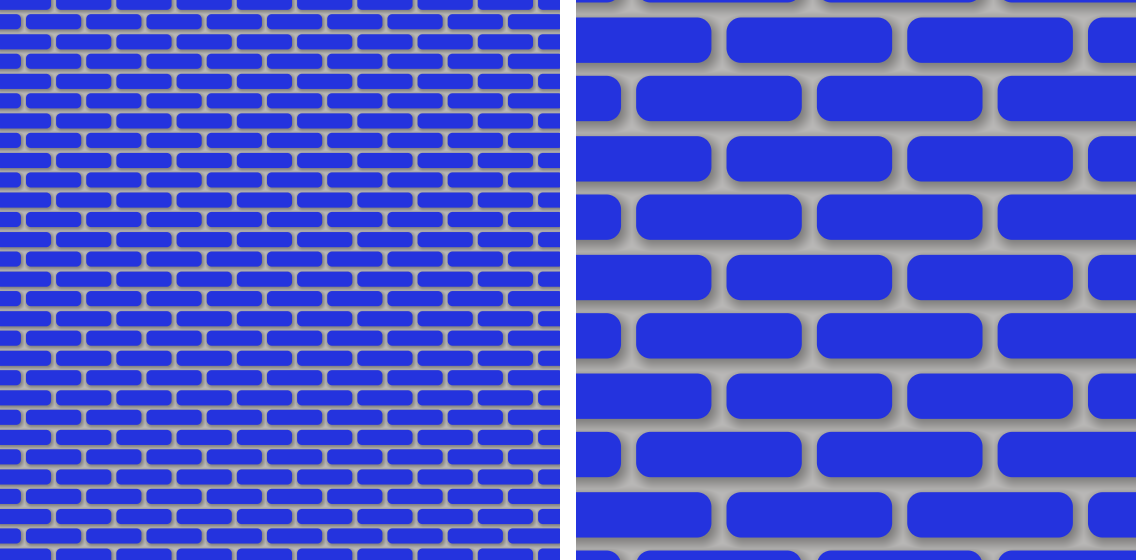
Left, the full canvas; right, a detail of the centre.
Give the GLSL for this pattern, as a WebGL 1 fragment shader.

```glsl
precision highp float;

uniform vec2 u_resolution;

const vec2 PITCH = vec2(0.10758, 0.03532);
const vec2 FIRST_CENTER = vec2(0.0419, 0.0070);
const vec2 BRICK_HALF = vec2(0.0493, 0.0135);
const float CORNER_RADIUS = 0.0087;
const float ODD_ROW_LIFT = 0.0006;

const vec2 SHADOW_OFFSET = vec2(0.0020, -0.0026);
const float SHADOW_INNER = -0.0052;
const float SHADOW_OUTER = 0.0078;
const float SHADOW_DEPTH = 0.24;

const vec3 BRICK_COLOR = vec3(0.14, 0.20, 0.87);
const vec3 MORTAR_COLOR = vec3(0.725, 0.72, 0.715);

float roundedBox(vec2 p, vec2 halfSize, float radius) {
  vec2 q = abs(p) - halfSize + radius;
  return length(max(q, 0.0)) + min(max(q.x, q.y), 0.0) - radius;
}

// Distance to the nearest brick of one row; odd rows shift by half a brick
float rowDistance(vec2 p, float row, vec2 pitch, vec2 halfSize, float radius) {
  float odd = mod(row, 2.0);
  float x = p.x / pitch.x - 0.5 * odd;
  vec2 local = vec2((fract(x + 0.5) - 0.5) * pitch.x,
                    p.y - row * pitch.y - odd * ODD_ROW_LIFT);
  return roundedBox(local, halfSize, radius);
}

// Neighbouring rows keep the field continuous across the mortar
float wallDistance(vec2 p, vec2 pitch, vec2 halfSize, float radius) {
  float nearestRow = floor(p.y / pitch.y + 0.5);
  float d = 1.0;
  for (int i = -1; i <= 1; i++) {
    float row = nearestRow + float(i);
    d = min(d, rowDistance(p, row, pitch, halfSize, radius));
  }
  return d;
}

float softShadow(float d, float inner, float outer) {
  return 1.0 - smoothstep(inner, outer, d);
}

float coverage(float d, float pixel) {
  return clamp(0.5 - d / pixel, 0.0, 1.0);
}

void main() {
  float pixel = 1.0 / u_resolution.y;
  vec2 p = gl_FragCoord.xy * pixel - FIRST_CENTER;

  // Mortar darkened by the drop shadow
  float shadowDist = wallDistance(p - SHADOW_OFFSET, PITCH, BRICK_HALF, CORNER_RADIUS);
  float shadow = softShadow(shadowDist, SHADOW_INNER, SHADOW_OUTER);
  vec3 color = MORTAR_COLOR - SHADOW_DEPTH * shadow;

  // Flat bricks on top
  float brickDist = wallDistance(p, PITCH, BRICK_HALF, CORNER_RADIUS);
  color = mix(color, BRICK_COLOR, coverage(brickDist, pixel));

  gl_FragColor = vec4(color, 1.0);
}
```
